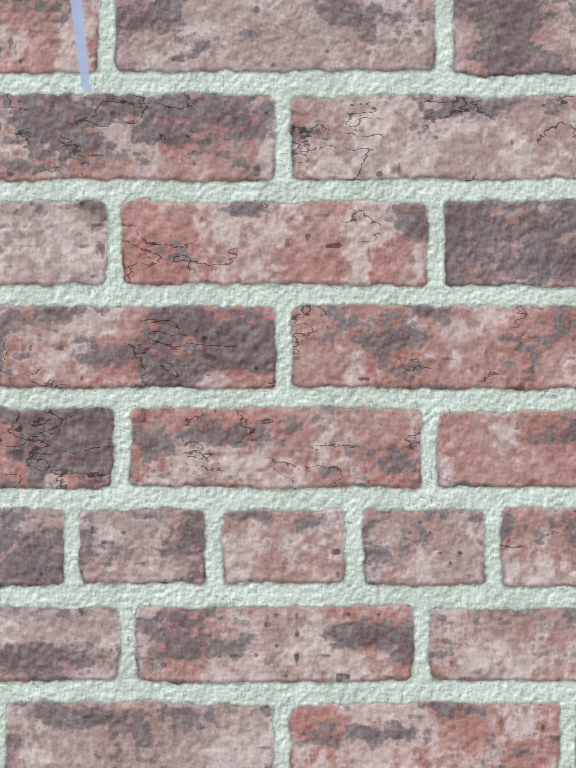
A WebGL 1 fragment shader for this texture:

```glsl
precision highp float;
// Weathered brick wall: eight courses that grow taller towards the top, laid in
// running bond with one course of short headers. Each brick is a rounded box with
// hashed tone, pale bloom and soot; the joints are grainy mortar.
uniform vec2 u_resolution;

float hash(vec2 p) {
  return fract(sin(dot(p, vec2(127.1, 311.7))) * 43758.545);
}

float noise(vec2 p) {
  vec2 i = floor(p), f = fract(p);
  f = f * f * (3.0 - 2.0 * f);
  return mix(mix(hash(i), hash(i + vec2(1.0, 0.0)), f.x),
             mix(hash(i + vec2(0.0, 1.0)), hash(i + 1.0), f.x), f.y);
}

float fbm(vec2 p) {
  float sum = 0.0, amp = 0.5;
  for (int i = 0; i < 5; i++) {
    sum += amp * noise(p);
    p = mat2(1.6, 1.2, -1.2, 1.6) * p + 7.3;
    amp *= 0.5;
  }
  return sum;
}

float roundedBox(vec2 p, vec2 halfSize, float radius) {
  vec2 q = abs(p) - halfSize + radius;
  return length(max(q, 0.0)) + min(max(q.x, q.y), 0.0) - radius;
}

// Difference of two offset samples, read as light from the upper left
float relief(vec2 p) {
  return fbm(p) - fbm(p + vec2(-0.35, 0.45));
}

vec3 mortarColor(vec2 p) {
  vec3 color = mix(vec3(0.72, 0.76, 0.72), vec3(0.84, 0.89, 0.86), fbm(p * 28.0));
  color += 0.42 * relief(p * 170.0);
  float pits = smoothstep(0.83, 0.95, noise(p * 210.0)) * noise(p * 35.0);
  return mix(color, vec3(0.49, 0.51, 0.51), 0.65 * pits);
}

vec3 brickColor(vec2 p, vec2 local, vec2 halfSize, vec2 id) {
  float tone = hash(id + 3.1), age = hash(id + 8.7);
  vec2 shift = 60.0 * vec2(tone, age);
  float fine = fbm(p * 95.0) - 0.48;

  // Fired clay, from greyish to red
  float redness = tone + 1.5 * (fbm(local * 13.0 + shift) - 0.48);
  vec3 color = mix(vec3(0.68, 0.61, 0.60), vec3(0.68, 0.51, 0.49), clamp(redness, 0.0, 1.0));

  // Pale bloom
  float bloom = fbm(local * vec2(24.0, 17.0) + shift.yx) + 0.45 * fine;
  color = mix(color, vec3(0.78, 0.73, 0.72), 0.75 * smoothstep(0.43, 0.66, bloom));

  // Soot with frayed borders, heavier near the upper edge
  float soot = fbm(local * vec2(13.0, 27.0) + shift) + 0.6 * fine
             + 0.07 * local.y / halfSize.y + 0.24 * (age - 0.5);
  color = mix(color, vec3(0.43, 0.39, 0.40), 0.85 * smoothstep(0.48, 0.66, soot));

  // Flaked ridges on some bricks, and scattered chips
  float ridge = abs(fbm(local * vec2(17.0, 34.0) + shift + 20.0) - 0.47);
  float flaked = step(0.6, hash(id + 5.3)) * smoothstep(0.45, 0.6, noise(local * 22.0 + shift));
  color *= 1.0 - 0.35 * flaked * (1.0 - smoothstep(0.004, 0.018, ridge));
  float chips = smoothstep(0.87, 0.96, noise(p * 75.0)) * noise(p * 14.0 + 4.0);
  color *= 1.0 - 0.4 * chips;
  return color + 0.24 * relief(p * 140.0) + 0.22 * fine;
}

void main() {
  vec2 p = gl_FragCoord.xy / u_resolution.y;
  vec2 wall = p + 0.009 * (vec2(fbm(p * 11.0), fbm(p * 11.0 + 40.0)) - 0.48);

  // Course number, inverting y = -0.0234 + 0.1211 k + 0.00137 k^2
  float course = (sqrt(0.01467 + 0.00547 * (wall.y + 0.0234)) - 0.1211) / 0.002734;
  float row = floor(course);
  bool headers = abs(row - 2.0) < 0.5;
  float pitch = headers ? 0.182 : 0.372 + 0.0095 * row;
  float start = headers ? 0.2775 : mod(row, 2.0) > 0.5 ? 0.3585 + 0.5 * pitch : 0.3675;
  float along = (wall.x - start) / pitch;
  vec2 id = vec2(floor(along), row);

  // Brick outline: slight tilt, varied size and crumbled edge
  vec2 cell = vec2(pitch, 0.1225 + 0.0027 * row);
  vec2 local = (fract(vec2(along, course)) - 0.5) * cell;
  local.y += 0.018 * (hash(id) - 0.5) * local.x;
  vec2 halfSize = 0.5 * cell - vec2(0.0115, 0.0145)
                + 0.003 * (vec2(hash(id + 1.7), hash(id + 2.9)) - 0.5);
  float edge = roundedBox(local, halfSize, 0.009) + 0.009 * (fbm(p * 65.0) - 0.48);
  float soft = max(0.0013, 0.7 / u_resolution.y);

  vec3 brick = brickColor(p, local, halfSize, id);
  float rim = smoothstep(-0.007, 0.0, edge);
  brick *= 1.0 - 0.28 * rim * smoothstep(0.4, -0.9, local.y / halfSize.y);
  brick += 0.05 * rim * smoothstep(0.5, 0.9, local.y / halfSize.y);

  // Thin contact shadow where mortar meets clay
  vec3 mortar = mortarColor(p);
  mortar *= 1.0 - 0.2 * (1.0 - smoothstep(0.0, 0.0045, edge));
  vec3 color = mix(brick, mortar, smoothstep(-soft, soft, edge));

  // Dried run of pale blue paint at the top left
  float run = clamp((1.0 - p.y) / 0.113, 0.0, 1.0);
  vec2 offset = p - vec2(0.099 + 0.013 * run, max(p.y, 0.887));
  float drip = length(offset) - mix(0.008, 0.0055, run) + 0.004 * (fbm(p * 50.0) - 0.48);
  color = mix(color, vec3(0.66, 0.73, 0.86), 0.9 * (1.0 - smoothstep(-soft, soft, drip)));

  gl_FragColor = vec4(clamp(color, 0.0, 1.0), 1.0);
}
```
